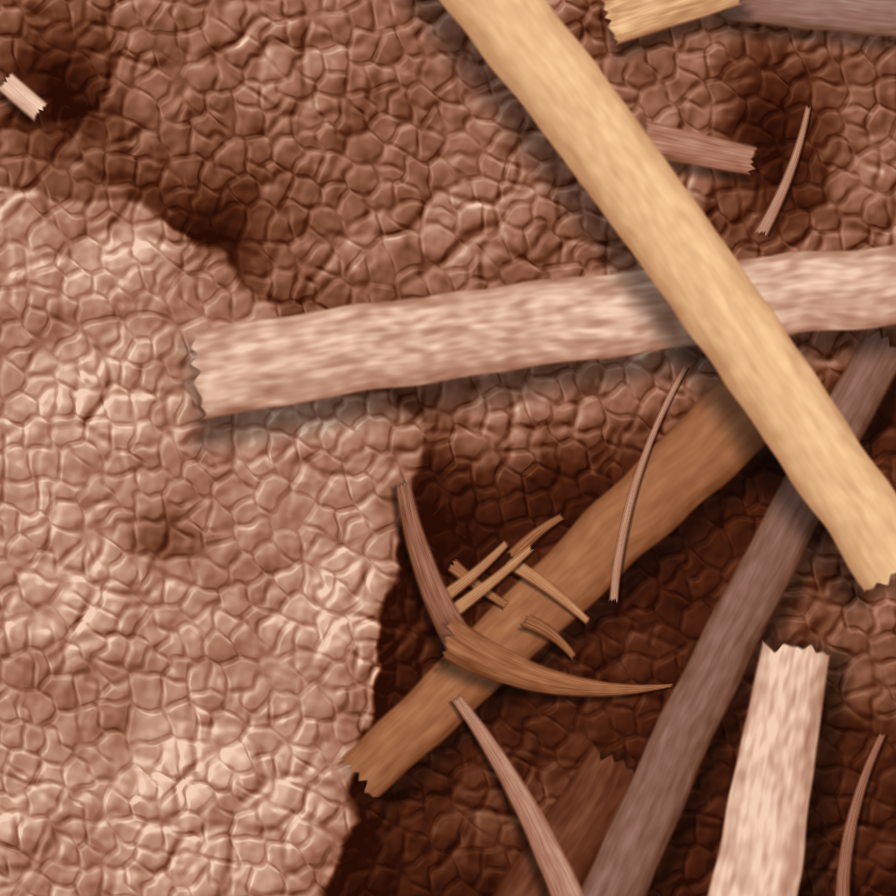
This texture is drawn by a Shadertoy shader. Its source:

```glsl
vec2 hash2(vec2 c) {
    c = vec2(dot(c, vec2(127.1, 311.7)), dot(c, vec2(269.5, 183.3)));
    return fract(sin(c) * 43758.5);
}

float gradDot(vec2 cell, vec2 f, vec2 corner) {
    return dot(hash2(cell + corner) * 2.0 - 1.0, f - corner);
}

float gnoise(vec2 p) {
    vec2 i = floor(p), f = p - i;
    vec2 w = f * f * f * (f * (f * 6.0 - 15.0) + 10.0);
    return mix(mix(gradDot(i, f, vec2(0)), gradDot(i, f, vec2(1, 0)), w.x),
               mix(gradDot(i, f, vec2(0, 1)), gradDot(i, f, vec2(1)), w.x), w.y);
}

float fbm(vec2 p) {
    float sum = 0.0, amp = 1.0;
    for (int i = 0; i < 4; i++) {
        sum += amp * gnoise(p);
        p = mat2(1.6, 1.2, -1.2, 1.6) * p + 7.3;
        amp *= 0.55;
    }
    return sum;
}

// Earth tones from deep shade (0) to sunlit straw (1)
vec3 earth(float tone) {
    vec3 tones[6] = vec3[6](vec3(0.16, 0.05, 0.02), vec3(0.31, 0.14, 0.07), vec3(0.47, 0.28, 0.19),
                            vec3(0.63, 0.42, 0.33), vec3(0.76, 0.58, 0.48), vec3(0.96, 0.81, 0.71));
    float t = clamp(tone, 0.0, 1.0) * 5.0;
    int i = min(int(t), 4);
    return mix(tones[i], tones[i + 1], t - float(i));
}

// Rounded cells with creases between them
float crumbs(vec2 p) {
    p += 0.45 * vec2(gnoise(p * 1.3), gnoise(p * 1.3 + 40.0));
    vec2 cell = floor(p);
    float near = 9.0, next = 9.0;
    for (int y = -1; y <= 1; y++)
    for (int x = -1; x <= 1; x++) {
        vec2 c = cell + vec2(x, y);
        float d = length(c + hash2(c) - p);
        next = min(next, max(near, d));
        near = min(near, d);
    }
    return (1.0 - 0.6 * near * near) * mix(0.6, 1.0, smoothstep(0.0, 0.25, next - near));
}

float relief(vec2 p) {
    float patchy = smoothstep(-0.35, 0.35, gnoise(p * 6.0 + 3.0));
    return 0.55 * patchy * crumbs(p * 15.0) + 0.32 * crumbs(p * 34.0) + 0.4 * fbm(p * 12.0);
}

float blob(vec2 p, vec2 centre, vec2 size) {
    vec2 q = (p - centre) / size;
    return exp(-dot(q, q));
}

vec3 ground(vec2 p) {
    float height = relief(p);
    float slope = height - relief(p + vec2(-0.004, 0.006));
    vec2 w = p + 0.035 * vec2(fbm(p * 9.0), fbm(p * 9.0 + 20.0));

    // Hollows and paler patches of the soil behind
    float tone = mix(0.12, 0.5, smoothstep(-0.06, 0.08, w.y - 0.22 - 0.4 * w.x));
    tone += 0.42 * blob(w, vec2(1.0, 0.31), vec2(0.13, 0.12)) + 0.2 * blob(w, vec2(0.62, 0.1), vec2(0.1, 0.07));
    tone -= 0.55 * blob(w, vec2(0.07, 0.9), vec2(0.055, 0.075)) + 0.45 * blob(w, vec2(0.87, 0.82), vec2(0.07, 0.1));
    tone -= 0.35 * blob(w, vec2(0.22, 0.74), vec2(0.09, 0.05)) + 0.3 * blob(w, vec2(0.49, 0.44), vec2(0.05, 0.06));

    // Pale clod at the left, with shade beyond its rim
    float rim = max((w.x - 0.36 - 0.22 * w.y) * 0.98, w.y - 0.79 + 0.1 * w.x);
    rim = max(rim, (w.y - 0.9 + 0.79 * w.x) * 0.78);
    tone -= 0.18 * exp(-max(rim, 0.0) * 30.0);
    float clod = 0.73 - 0.14 * smoothstep(-0.06, 0.0, rim) - 0.25 * blob(w, vec2(0.18, 0.4), vec2(0.05, 0.04));
    tone = mix(clod, tone, smoothstep(-0.005, 0.006, rim));

    float grain = 0.09 * gnoise(p * 75.0) + 0.1 * smoothstep(0.25, 0.5, gnoise(p * 55.0 + 9.0));
    float contrast = mix(0.5, 1.0, smoothstep(0.1, 0.5, tone));
    return earth(tone + contrast * (1.1 * slope + 0.3 * (height - 0.48) + grain));
}

// Bent, tapering stalk with fibres, ragged ends and a cast shadow
vec3 stalk(vec3 under, vec2 p, vec2 a, vec2 b, vec2 radii, float bend, float tone, float rough, vec3 tint) {
    vec2 dir = b - a;
    float len = length(dir);
    dir /= len;
    vec2 q = vec2(dot(p - a, dir), dot(p - a, vec2(-dir.y, dir.x)));
    float s = clamp(q.x / len, 0.0, 1.0), up = dir.x < 0.0 ? -1.0 : 1.0;
    float radius = mix(radii.x, radii.y, s);
    q.y += radius * 0.15 * gnoise(vec2(q.x * 14.0, tone * 50.0)) - bend * 4.0 * s * (1.0 - s);
    float u = q.y / radius;
    float ends = abs(q.x - 0.5 * len) - 0.5 * len + radius * 0.6 * gnoise(vec2(u * 3.0, tone * 91.0));
    float body = max(abs(q.y) - radius, ends);
    float shadow = max(abs(q.y + 0.5 * up * radius) - radius, ends);
    under *= mix(0.55, 1.0, smoothstep(-0.3 * radius, 0.5 * radius, shadow));

    float fibres = gnoise(vec2(q.x * 16.0, u * 4.0 + tone * 60.0)) + 0.6 * gnoise(vec2(q.x * 45.0, u * 8.0));
    float flecks = gnoise(q * vec2(50.0, 80.0));
    float lit = tone + rough * (fibres + 0.6 * flecks) + 0.06 * u * up - 0.2 * u * u * u * u;
    return mix(earth(lit) * tint, under, smoothstep(-0.0025, 0.0025, body));
}

void mainImage(out vec4 fragColor, in vec2 fragCoord) {
    vec2 p = fragCoord / iResolution.y;
    vec3 pink = vec3(1.0), gold = vec3(1.02, 0.99, 0.84), grey = vec3(0.92, 1.0, 1.1);
    vec3 col = ground(p);

    // Stalks lying deep in the hollow
    col = stalk(col, p, vec2(0.57, -0.05), vec2(0.69, 0.15), vec2(0.045, 0.035), 0.0, 0.32, 0.12, pink);
    col = stalk(col, p, vec2(0.4, 0.13), vec2(0.85, 0.56), vec2(0.03, 0.045), 0.0, 0.58, 0.1, gold);
    col = stalk(col, p, vec2(0.67, -0.03), vec2(0.99, 0.62), vec2(0.035, 0.026), 0.01, 0.53, 0.12, grey);

    // Loose fibres in the crevice
    for (int i = 0; i < 7; i++) {
        vec2 r = hash2(vec2(i, 4.0)), t = hash2(vec2(i, 11.0));
        vec2 root = vec2(0.46, 0.3) + r * vec2(0.13, 0.13);
        vec2 tip = root + (0.06 + 0.06 * t.y) * vec2(0.8, t.x > 0.5 ? 0.65 : -0.6);
        col = stalk(col, p, root, tip, vec2(0.008, 0.004), 0.01 * (r.x - 0.5), 0.5 + 0.25 * t.y, 0.12, gold);
    }
    col = stalk(col, p, vec2(0.45, 0.46), vec2(0.52, 0.27), vec2(0.009, 0.018), -0.01, 0.54, 0.15, pink);
    col = stalk(col, p, vec2(0.5, 0.29), vec2(0.75, 0.235), vec2(0.025, 0.002), -0.025, 0.55, 0.15, gold);
    col = stalk(col, p, vec2(0.51, 0.22), vec2(0.64, -0.02), vec2(0.006, 0.019), 0.01, 0.7, 0.15, pink);
    col = stalk(col, p, vec2(0.685, 0.33), vec2(0.765, 0.59), vec2(0.005, 0.003), 0.015, 0.72, 0.1, pink);
    col = stalk(col, p, vec2(0.94, -0.02), vec2(0.985, 0.18), vec2(0.009, 0.004), 0.012, 0.55, 0.1, pink);

    // Chips and splinters at the top
    col = stalk(col, p, vec2(0.81, 1.0), vec2(1.03, 0.98), vec2(0.024), 0.0, 0.62, 0.12, grey);
    col = stalk(col, p, vec2(0.68, 0.975), vec2(0.82, 1.02), vec2(0.026), 0.0, 0.88, 0.2, gold);
    col = stalk(col, p, vec2(0.72, 0.845), vec2(0.84, 0.82), vec2(0.02, 0.016), 0.0, 0.67, 0.18, pink);
    col = stalk(col, p, vec2(0.85, 0.74), vec2(0.902, 0.88), vec2(0.007, 0.003), -0.006, 0.72, 0.1, pink);
    col = stalk(col, p, vec2(0.005, 0.91), vec2(0.045, 0.875), vec2(0.012), 0.0, 0.95, 0.1, pink);

    // Large straws on top
    col = stalk(col, p, vec2(0.22, 0.582), vec2(1.03, 0.685), vec2(0.05, 0.044), 0.008, 0.88, 0.24, pink);
    col = stalk(col, p, vec2(0.83, -0.06), vec2(0.888, 0.275), vec2(0.052, 0.038), 0.0, 0.94, 0.22, pink);
    col = stalk(col, p, vec2(0.52, 1.04), vec2(1.0, 0.365), vec2(0.048, 0.043), 0.01, 0.94, 0.08, gold);

    fragColor = vec4(col, 1.0);
}
```
